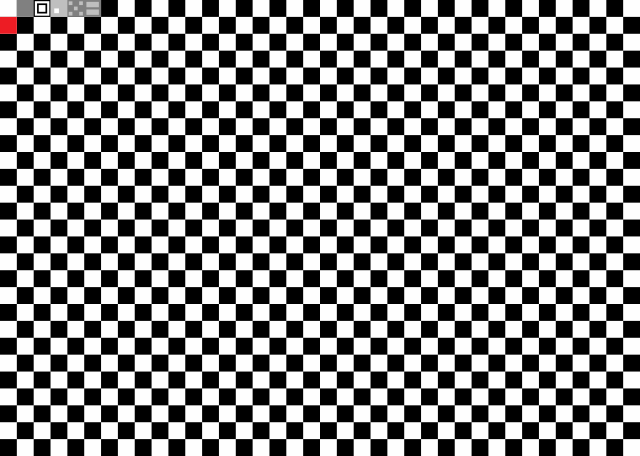
Write a Shadertoy shader that draws this pattern.

```glsl
const vec2 GRID = vec2(38.0, 27.0);
const vec3 WHITE = vec3(0.995);
const vec3 BLACK = vec3(0.0);
const vec3 MID_GRAY = vec3(0.5);
const vec3 LIGHT_GRAY = vec3(0.75);
const vec3 RED = vec3(0.93, 0.11, 0.14);

// Positive on even cells, negative on odd cells, blended over one pixel
vec2 stripes(vec2 p, vec2 pixel) {
    vec2 wave = 0.5 - abs(mod(p + 0.5, 2.0) - 1.0);
    return clamp(2.0 * wave / pixel, -1.0, 1.0);
}

float boxMask(vec2 p, vec2 low, vec2 high, vec2 pixel) {
    vec2 inside = min(p - low, high - p);
    vec2 cover = clamp(inside / pixel + 0.5, 0.0, 1.0);
    return cover.x * cover.y;
}

vec3 paintBox(vec3 base, vec3 ink, vec2 p, vec2 low, vec2 high, vec2 pixel) {
    return mix(base, ink, boxMask(p, low, high, pixel));
}

// Concentric squares alternating black and white
vec3 paintFrame(vec3 base, vec2 p, vec2 pixel) {
    for (int ring = 0; ring < 4; ring++) {
        float inset = 0.1 * float(ring) + (ring == 1 ? -0.03 : 0.0);
        vec3 ink = ring % 2 == 0 ? BLACK : WHITE;
        base = paintBox(base, ink, p, vec2(inset), vec2(1.0 - inset), pixel);
    }
    return base;
}

// Four corner spots and a central one
vec3 paintSpots(vec3 base, vec2 p, vec2 pixel) {
    for (int i = 0; i < 5; i++) {
        vec2 corner = vec2(i % 2, i / 2) * 2.0 - 1.0;
        vec2 center = vec2(0.5) + (i < 4 ? 0.31 * corner : vec2(0.0));
        base = paintBox(base, LIGHT_GRAY, p, center - 0.11, center + 0.11, pixel);
    }
    return base;
}

vec3 paintBars(vec3 base, vec2 p, vec2 pixel) {
    for (int i = 0; i < 2; i++) {
        float top = 0.11 + 0.45 * float(i);
        base = paintBox(base, LIGHT_GRAY, p, vec2(0.13, top), vec2(0.87, top + 0.32), pixel);
    }
    return base;
}

void mainImage(out vec4 fragColor, in vec2 fragCoord) {
    vec2 uv = fragCoord / iResolution.xy;
    vec2 pixel = GRID / iResolution.xy;
    vec2 p = vec2(uv.x, 1.0 - uv.y) * GRID;

    // Checkerboard
    vec2 parity = stripes(p, pixel);
    vec3 color = mix(WHITE, BLACK, 0.5 + 0.5 * parity.x * parity.y);

    // Odd tiles in the top left corner
    color = paintBox(color, WHITE, p, vec2(-1.0), vec2(1.0), pixel);
    color = paintBox(color, RED, p, vec2(-1.0, 1.0), vec2(1.0, 2.0), pixel);
    color = paintBox(color, MID_GRAY, p, vec2(1.0, -1.0), vec2(6.0, 1.0), pixel);
    color = paintFrame(color, p - vec2(2.0, 0.0), pixel);
    color = paintBox(color, LIGHT_GRAY, p, vec2(3.0, -1.0), vec2(4.0, 1.0), pixel);
    color = paintBox(color, WHITE, p, vec2(3.22, 0.5), vec2(3.5, 0.78), pixel);
    color = paintSpots(color, p - vec2(4.0, 0.0), pixel);
    color = paintBars(color, p - vec2(5.0, 0.0), pixel);

    fragColor = vec4(color, 1.0);
}
```
